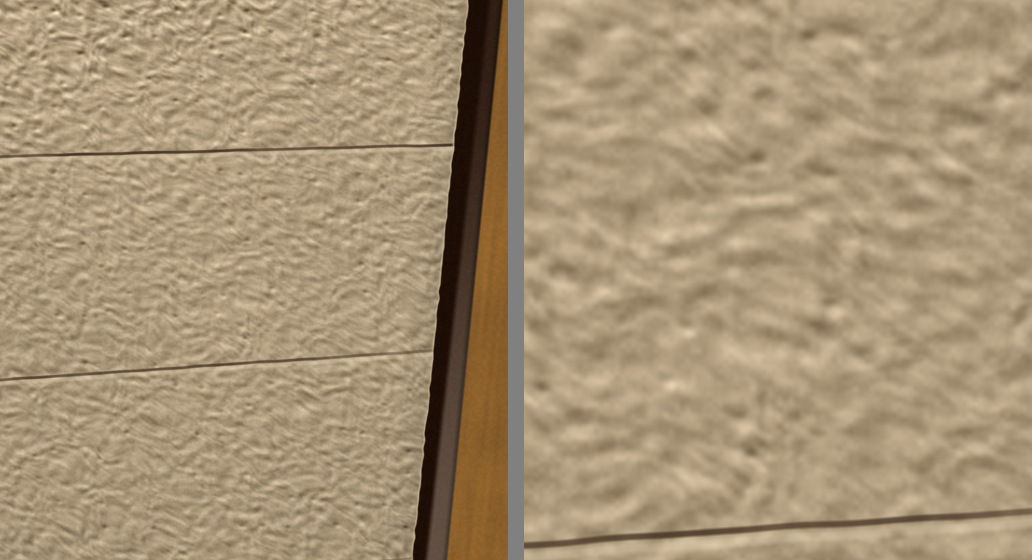
Left, the full canvas; right, a detail of the centre.
A WebGL 1 fragment shader for this texture:

```glsl
precision highp float;

uniform vec2 u_resolution;

// Colours
const vec3 PAINT = vec3(0.680, 0.605, 0.487);
const vec3 JOINT_DARK = vec3(0.27, 0.20, 0.14);
const vec3 JOINT_LIGHT = vec3(0.80, 0.73, 0.61);
const vec3 FRAME_DARK = vec3(0.11, 0.05, 0.02);
const vec3 FRAME_TOP = vec3(0.19, 0.12, 0.08);
const vec3 FRAME_BOTTOM = vec3(0.38, 0.31, 0.26);
const vec3 WOOD = vec3(0.54, 0.37, 0.165);

// Layout, in canvas heights
const float JOINT_TOP = 0.721;       // highest joint at the left side
const float JOINT_SPACING = 0.399;
const float JOINT_SLOPE = 0.025;
const float JOINT_FAN = 0.042;       // slope added per joint downwards
const float JOINT_WIDTH = 0.0024;    // half width of the dark line
const float LIP_WIDTH = 0.0045;
const float EDGE_BOTTOM = 0.737;     // right end of the wall
const float EDGE_LEAN = 0.100;
const float FRAME_WIDTH = 0.061;

// Surface
const vec2 BUMP_SCALE = vec2(62.0, 98.0);
const float BUMP_DEPTH = 0.23;
const float PIT_SCALE = 24.0;
const float PIT_SHARE = 0.28;
const float PIT_DEPTH = 0.20;
const float GRAIN = 0.045;

float hash(vec2 p) {
  return fract(sin(dot(p, vec2(127.1, 311.7))) * 43758.5);
}

float noise(vec2 p) {
  vec2 i = floor(p), f = fract(p);
  f = f * f * (3.0 - 2.0 * f);
  return mix(mix(hash(i), hash(i + vec2(1.0, 0.0)), f.x),
             mix(hash(i + vec2(0.0, 1.0)), hash(i + 1.0), f.x), f.y);
}

float height(vec2 p) {
  return 0.62 * noise(p) + 0.38 * noise(p * 1.9 + 17.3);
}

// Shaded slope of the rough paint
float bumps(vec2 p) {
  vec2 warp = vec2(noise(p * 21.0), noise(p * 21.0 + 40.0));
  vec2 q = (p + vec2(0.0, 0.12 * p.x)) * BUMP_SCALE + 1.6 * warp;
  vec2 toLight = vec2(0.16, -0.42);
  return height(q - toLight) - height(q + toLight);
}

// Scattered dents: shadow above, lit lip below
float pits(vec2 p) {
  vec2 q = p * PIT_SCALE, cell = floor(q);
  vec2 center = 0.3 + 0.4 * vec2(hash(cell + 3.1), hash(cell + 8.7));
  vec2 d = (fract(q) - center) * vec2(7.0, 11.0);
  float size = mix(0.9, 1.5, hash(cell + 5.3));
  vec2 shift = vec2(0.3, -0.75);
  float lip = exp(-dot(d - shift, d - shift) * size);
  float shadow = exp(-dot(d + shift, d + shift) * size);
  return step(1.0 - PIT_SHARE, hash(cell)) * (0.75 * lip - shadow);
}

vec3 wall(vec2 p, float toEdge, float px) {
  float rough = mix(0.72, 1.25, smoothstep(0.45, 1.1, p.y - 0.35 * p.x));
  float patches = noise(p * 5.0) - 0.5;
  float shade = 1.0 + 0.04 * patches + 0.06 * (p.y - 0.5);
  shade -= 0.09 * smoothstep(0.07, 0.0, toEdge);
  float relief = rough * (BUMP_DEPTH * bumps(p) * 1.5 + PIT_DEPTH * pits(p));
  relief += GRAIN * (noise(p * 310.0) - 0.5);
  vec3 color = PAINT * shade + relief * vec3(1.0, 0.98, 0.92);

  // Fanned joints with a lit lower lip
  for (int i = 0; i < 3; i++) {
    float n = float(i);
    float y = JOINT_TOP - JOINT_SPACING * n + (JOINT_SLOPE + JOINT_FAN * n) * p.x;
    float wobble = 0.0016 * (noise(vec2(p.x * 28.0, n * 9.0)) - 0.5);
    float d = p.y - y - wobble;
    float wear = 0.65 + 0.35 * noise(vec2(p.x * 15.0, n * 7.0 + 2.0));
    wear *= mix(1.0, 0.45, smoothstep(0.5, 0.75, p.x) * step(0.5, n));
    float lip = smoothstep(LIP_WIDTH + px, 0.2 * LIP_WIDTH, abs(d + 1.5 * LIP_WIDTH));
    float line = smoothstep(JOINT_WIDTH + px, 0.3 * JOINT_WIDTH, abs(d));
    color = mix(color, JOINT_LIGHT + 0.5 * relief, 0.7 * lip);
    color = mix(color, JOINT_DARK, wear * line);
  }

  // Bright paint bead along the end of the wall
  float bead = smoothstep(0.005, 0.001, toEdge) * (0.35 + 0.5 * noise(p * 90.0));
  return mix(color, JOINT_LIGHT, bead);
}

vec3 frame(vec2 p, float across) {
  vec3 face = mix(FRAME_BOTTOM, FRAME_TOP, smoothstep(0.0, 0.95, p.y));
  float fold = mix(0.40, 0.62, p.y);
  vec3 color = mix(FRAME_DARK, face, smoothstep(fold - 0.1, fold + 0.1, across));
  color *= 1.0 - 0.35 * smoothstep(0.82, 1.0, across);
  return color + 0.02 * (noise(p * 260.0) - 0.5);
}

vec3 wood(vec2 p) {
  float fibre = noise(vec2((p.x - EDGE_LEAN * p.y) * 120.0, p.y * 9.0)) - 0.5;
  float mottle = noise(p * 14.0) - 0.5;
  return WOOD * (1.0 + 0.10 * fibre + 0.10 * mottle) + 0.03 * (noise(p * 240.0) - 0.5);
}

void main() {
  vec2 p = gl_FragCoord.xy / u_resolution.y;
  float px = 1.0 / u_resolution.y;
  float rag = 0.003 * (noise(vec2(p.y * 75.0, 4.0)) - 0.5);
  float edge = EDGE_BOTTOM + EDGE_LEAN * p.y;
  float beyond = p.x - edge;
  vec3 color = wall(p, max(-beyond - rag, 0.0), px);
  color = mix(color, frame(p, beyond / FRAME_WIDTH), smoothstep(-px, px, beyond + rag));
  color = mix(color, wood(p), smoothstep(-1.5 * px, 1.5 * px, beyond - FRAME_WIDTH));
  gl_FragColor = vec4(clamp(color, 0.0, 1.0), 1.0);
}
```
